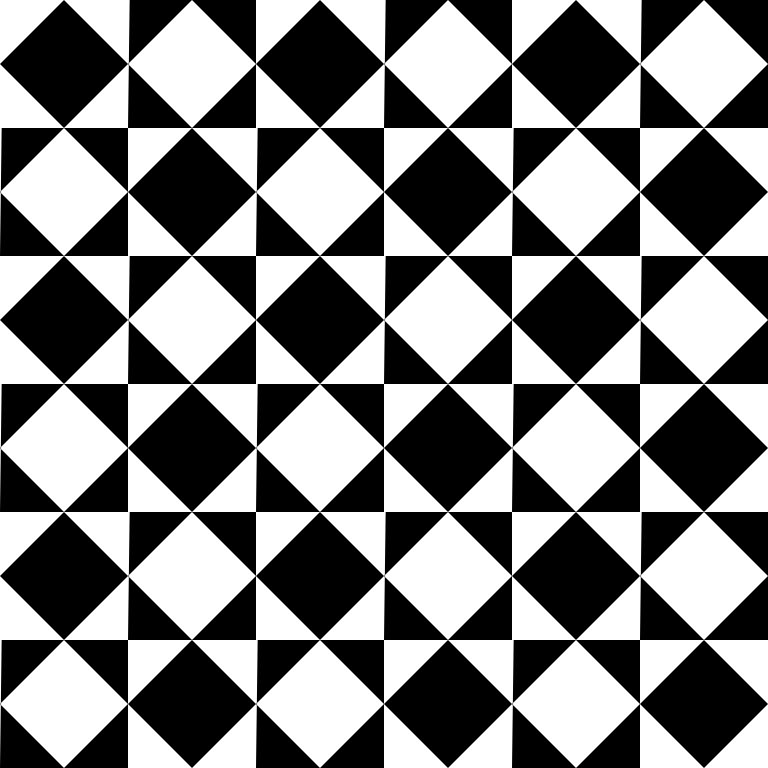
Write a WebGL 2 fragment shader that draws this pattern.

```glsl
#version 300 es
precision highp float;
// Counterchanged checkerboard: a 6 by 6 grid of black and white diamonds in squares of the opposite colour.

uniform vec2 u_resolution;
out vec4 outColor;

const float CELLS = 6.0;           // cells across and down, even so the checker wraps
const float SLANT = 0.013;         // lean of the left side of dark squares, in cells
const vec3 BLACK = vec3(0.0);
const vec3 WHITE = vec3(1.0);

// Maps a signed distance to -1..1 with a ramp one pixel wide.
float softSign(float dist, float pixel) {
    return clamp(2.0 * dist / pixel, -1.0, 1.0);
}

// Signed distance to the nearest whole number: positive in 0..1, negative in 1..2.
float stripe(float x) {
    return abs(mod(x - 0.5, 2.0) - 1.0) - 0.5;
}

// Signed distance to a diamond touching the cell sides, positive inside.
float diamond(vec2 p) {
    return (0.5 - abs(p.x) - abs(p.y)) * inversesqrt(2.0);
}

// Pushes the left side of each dark square inward towards its top.
float leanLeftSide(vec2 grid, float slant) {
    float line = floor(grid.x + 0.5);
    float startsDark = 1.0 - mod(line + floor(grid.y), 2.0);
    return grid.x - slant * fract(grid.y) * startsDark;
}

void main() {
    vec2 grid = gl_FragCoord.xy / u_resolution * CELLS;
    float pixel = CELLS / min(u_resolution.x, u_resolution.y);

    // Dark squares are positive, light squares negative
    float checker = softSign(stripe(leanLeftSide(grid, SLANT)), pixel)
                  * softSign(stripe(grid.y), pixel);

    // Each diamond inverts its square
    float inside = softSign(diamond(fract(grid) - 0.5), pixel);
    float light = 0.5 + 0.5 * checker * inside;

    outColor = vec4(mix(BLACK, WHITE, light), 1.0);
}
```
